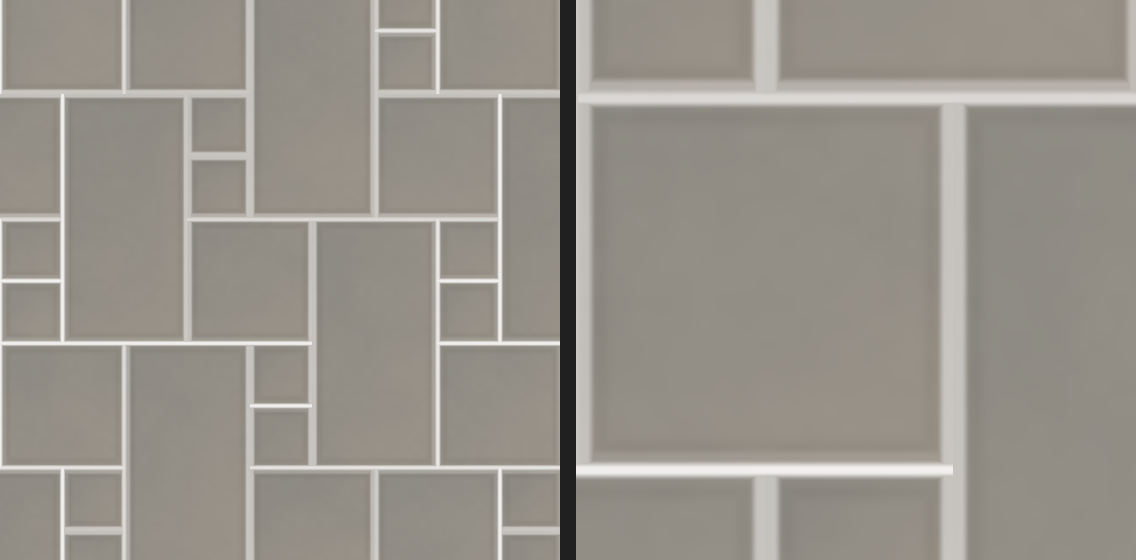
Left: the whole. Right: its middle third, enlarged.
A Shadertoy shader for this pattern:

```glsl
// Taupe paving of tall, square and paired small tiles with pale soft-edged grout.

float hash(vec2 p) {
    return fract(sin(dot(p, vec2(127.1, 311.7))) * 43758.5453);
}

float noise(vec2 p) {
    vec2 i = floor(p), f = fract(p);
    f = f * f * (3.0 - 2.0 * f);
    return mix(mix(hash(i), hash(i + vec2(1, 0)), f.x),
               mix(hash(i + vec2(0, 1)), hash(i + vec2(1, 1)), f.x), f.y);
}

// Finds the tile under pos (y runs down): xy = offset from its corner, zw = its size.
vec4 findTile(vec2 pos) {
    float band = floor(pos.y / 2.0);
    float u = mod(pos.x - 4.0 - 4.0 * band, 7.0);
    float v = pos.y - 2.0 * band;
    if (u < 2.0) return vec4(u, v, 2, 4);               // upper half of a tall tile
    if (u < 3.0) return vec4(u - 2.0, fract(v), 1, 1);  // pair of small tiles
    if (u < 5.0) return vec4(u - 3.0, v + 2.0, 2, 4);   // lower half of a tall tile
    return vec4(u - 5.0, v, 2, 2);                      // square tile
}

// Balance of a grout line's two strands: -1 and 1 are thin and bright, 0 is wide and dull.
float balance(float x) {
    return clamp(x * x * x, -1.0, 1.0);
}
float columnBalance(float k) { return balance((k - 4.3) / 2.9); }
float rowBalance(float k) { return balance((mod(k, 7.0) - 2.6) / 1.8); }

float softStep(float d) {
    return smoothstep(-0.024, 0.024, d);
}

// Two strands side by side, centred on the joint.
float grout(float d, float t) {
    float width = 0.066;
    d += 0.5 * t * width;
    float middle = softStep(d);
    return (softStep(d + width) - middle) * (0.55 - 0.45 * t)
         + (middle - softStep(d - width)) * (0.55 + 0.45 * t);
}

void mainImage(out vec4 fragColor, in vec2 fragCoord) {
    vec2 uv = fragCoord / iResolution.y;
    vec2 pos = vec2(uv.x * 8.96, (1.0 - uv.y) * 8.97 + 0.5);

    vec4 tile = findTile(pos);
    vec2 p = tile.xy, size = tile.zw;
    vec2 corner = floor(pos - p + 0.5);
    vec2 far = corner + size;

    // Tile face: cool at the upper left, warm at the lower right
    float warmth = dot(p / size, vec2(0.45, 0.55)) + 0.3 * (noise(pos * 1.7) - 0.5);
    vec3 color = mix(vec3(0.558, 0.546, 0.518), vec3(0.598, 0.573, 0.535),
                     smoothstep(0.0, 1.0, warmth));
    color += 0.008 * (hash(corner) - 0.5) + 0.008 * (noise(pos * 9.0) - 0.5);

    // Faint dark rim inside each joint
    vec2 inset = min(p, size - p);
    float rim = (min(inset.x, inset.y) - 0.12) / 0.045;
    color -= 0.022 * exp(-rim * rim);

    // Grout along the four sides
    float vertical = max(grout(p.x, columnBalance(corner.x)),
                         grout(p.x - size.x, columnBalance(far.x)));
    float horizontal = max(grout(p.y, rowBalance(corner.y)),
                           grout(p.y - size.y, rowBalance(far.y)));
    color = mix(color, vec3(0.945, 0.937, 0.93), max(vertical, horizontal));

    fragColor = vec4(color, 1.0);
}
```
